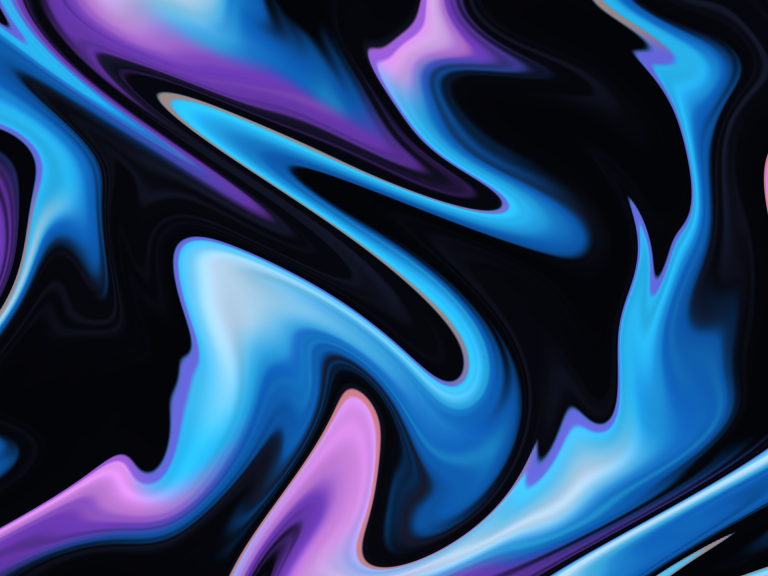
This background is drawn by a Shadertoy shader. Its source:

```glsl
// Glossy liquid ribbons in blue, cyan and violet folding through black strands.
#define ZOOM 3.1          // warp units per canvas height
#define FOLDS 4           // number of folding passes
#define FOLD_AMOUNT 0.62  // displacement of the first pass
#define RIBBON_RATE 0.82  // ribbons per warp unit
#define RIBBON_WIDTH 0.64 // mean share of a cell that is lit
#define STREAK_RATE 21.0  // fine strands across a ribbon
#define EDGE 0.015        // softness of the leading edge
#define VIOLET_BIAS 0.42  // higher gives less violet

const vec3 INK    = vec3(0.012, 0.014, 0.030);
const vec3 STRAND = vec3(0.100, 0.120, 0.200);
const vec3 BLUE   = vec3(0.050, 0.350, 0.680);
const vec3 CYAN   = vec3(0.160, 0.730, 0.970);
const vec3 PALE   = vec3(0.830, 0.870, 0.950);
const vec3 VIOLET = vec3(0.400, 0.220, 0.680);
const vec3 PINK   = vec3(0.860, 0.560, 0.930);
const vec3 COPPER = vec3(0.800, 0.440, 0.340);

float hash(float n) {
    return fract(sin(n * 127.1 + 3.7) * 4375.85);
}

// Alternating shears fold the plane like a stirred fluid.
vec2 foldPlane(vec2 q) {
    for (int i = 1; i <= FOLDS; i++) {
        float n = float(i);
        q.x += FOLD_AMOUNT / n * sin(1.75 * n * q.y + 1.9 * n + 0.6);
        q.y += FOLD_AMOUNT / n * sin(1.55 * n * q.x + 2.7 * n + 1.1);
        q = mat2(0.921, 0.389, -0.389, 0.921) * q;
    }
    return q;
}

// Layered sines across the flow, drifting slowly along it.
float streaks(float across, float along) {
    float a = across * STREAK_RATE;
    return 0.5 * sin(a + 1.3 * sin(along))
         + 0.3 * sin(a * 2.13 + 1.7 * sin(along * 1.3 + 2.0))
         + 0.2 * sin(a * 3.71 + 2.0 * sin(along * 0.8 + 4.0));
}

vec3 paint(vec2 p) {
    vec2 q = foldPlane(p * ZOOM);
    float across = dot(q, vec2(0.6, 0.8)) * RIBBON_RATE;
    float along = dot(q, vec2(0.8, -0.6));

    // Ribbons per canvas height: high where the flow is squeezed
    float squeeze = length(vec2(dFdx(across), dFdy(across))) * iResolution.y;
    float fine = 1.0 - smoothstep(12.0, 38.0, squeeze);
    float streak = streaks(across, along) * fine;

    // Dark ground with faint strands
    float sheen = 0.5 + 0.5 * sin(across * 5.0 + along * 1.4);
    vec3 color = INK + STRAND * (0.12 + 0.55 * smoothstep(-0.1, 0.9, streak)) * sheen;

    // One ribbon per cell: crisp leading edge, streaked trailing edge
    float id = floor(across);
    float t = fract(across);
    float seed = hash(id);
    float width = RIBBON_WIDTH + 0.30 * sin(1.3 * along + 6.28 * seed)
                + 0.12 * sin(2.9 * along + id);
    width = clamp(width, 0.07, 0.94);
    float x = t / width;
    float edge = EDGE + 1.2 * squeeze / iResolution.y;
    float xs = x + 0.16 * streak * smoothstep(0.1, 0.6, x);
    float lit = smoothstep(0.0, edge, t) * (1.0 - smoothstep(0.62, 0.98, xs));
    lit *= 1.0 - smoothstep(0.9, 1.0, x);
    lit *= 1.0 - 0.7 * smoothstep(25.0, 75.0, squeeze);

    // Blue body with a pale highlight
    vec3 body = mix(CYAN, BLUE, smoothstep(0.22, 0.66, xs));
    float gloss = exp(-pow((x - 0.24) / 0.13, 2.0));
    gloss *= smoothstep(-0.1, 0.9, sin(along * 1.9 + seed * 9.0));
    body = mix(body, PALE, 0.85 * gloss);

    // Violet stretches, pink toward the leading edge
    float hue = sin(1.15 * along + 2.4 * id + 1.0) + 0.25 * sin(across * 6.28 + along);
    vec3 orchid = mix(PINK, VIOLET, smoothstep(0.15, 0.62, xs));
    orchid = mix(orchid, PALE, 0.4 * gloss);
    body = mix(body, orchid, smoothstep(VIOLET_BIAS, VIOLET_BIAS + 0.4, hue));
    body *= 1.0 + 0.10 * streak;
    color = mix(color, body, lit);

    // Thin coloured thread beside the leading edge
    float thread = smoothstep(0.0, edge, t) * (1.0 - smoothstep(0.035, 0.035 + edge, t));
    vec3 threadColor = mix(VIOLET * 1.2, COPPER, smoothstep(0.2, 0.7, sin(along * 1.6 + id * 4.0)));
    return mix(color, threadColor, 0.7 * thread * (1.0 - smoothstep(30.0, 70.0, squeeze)));
}

void mainImage(out vec4 fragColor, in vec2 fragCoord) {
    // Four samples per pixel
    vec3 sum = vec3(0.0);
    for (int i = 0; i < 4; i++) {
        vec2 offset = vec2(float(i % 2), float(i / 2)) * 0.5 - 0.25;
        sum += paint((fragCoord + offset) / iResolution.y);
    }
    fragColor = vec4(clamp(sum * 0.25, 0.0, 1.0), 1.0);
}
```
